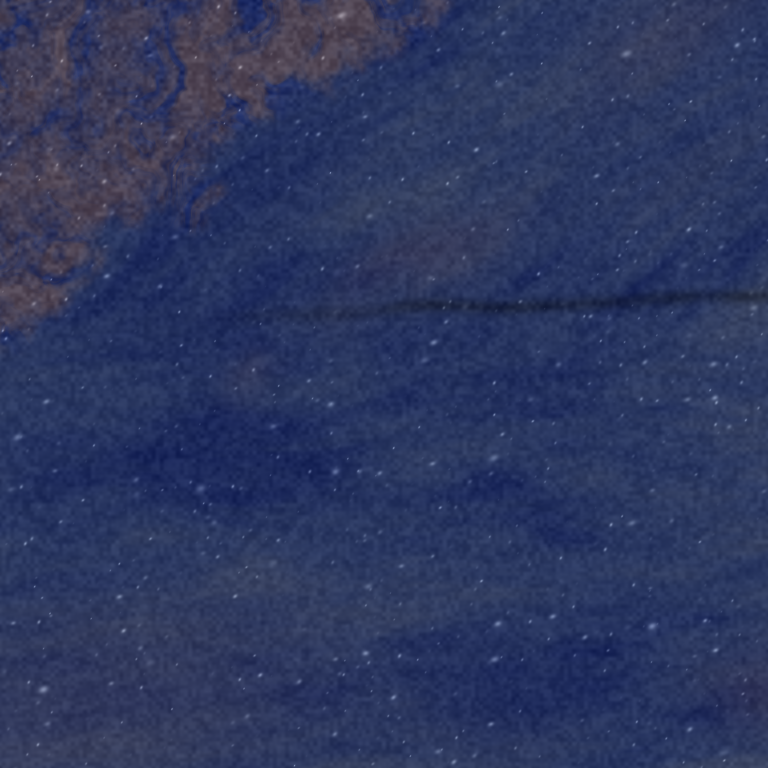
This texture is drawn by a Shadertoy shader. Its source:

```glsl
#define DEEP_BLUE vec3(0.095, 0.145, 0.350)
#define MID_BLUE vec3(0.165, 0.220, 0.382)
#define SLATE vec3(0.240, 0.280, 0.390)
#define MAUVE vec3(0.245, 0.232, 0.335)
#define UMBER vec3(0.345, 0.285, 0.325)
#define GRAIN_SCALE 190.0
#define GRAIN_GAIN 0.105
#define STREAK_GAIN 1.25
#define FLECK_CELLS 24.0
#define FLECK_RATE 0.30
#define CREASE_HEIGHT 0.582
#define UPPER_ANGLE 0.62

float hash(vec2 p) {
    vec3 q = fract(vec3(p.xyx) * 0.1031);
    q += dot(q, q.yzx + 33.33);
    return fract((q.x + q.y) * q.z);
}

float noise(vec2 p) {
    vec2 i = floor(p), f = fract(p);
    f = f * f * (3.0 - 2.0 * f);
    return mix(mix(hash(i), hash(i + vec2(1, 0)), f.x),
               mix(hash(i + vec2(0, 1)), hash(i + vec2(1, 1)), f.x), f.y);
}

float fbm(vec2 p) {
    float sum = 0.0, gain = 0.5;
    for (int i = 0; i < 5; i++) {
        sum += gain * noise(p);
        p = mat2(1.6, 1.2, -1.2, 1.6) * p + 17.3;
        gain *= 0.5;
    }
    return sum / 0.97;
}

vec2 turn(vec2 p, float angle) {
    float c = cos(angle), s = sin(angle);
    return vec2(c * p.x + s * p.y, c * p.y - s * p.x);
}

// Brushed bands, long along the given angle
float streaks(vec2 p, float angle) {
    vec2 q = turn(p, angle);
    q.y += 0.03 * (noise(q * 5.0 + 3.0) - 0.5);
    return 0.6 * fbm(q * vec2(3.0, 11.0) + 40.0) + 0.4 * fbm(q * vec2(9.0, 42.0) + 70.0);
}

// Soft elliptical stain
float stain(vec2 p, vec2 centre, vec2 radius, float angle) {
    vec2 q = turn(p - centre, angle) / radius;
    return exp(-dot(q, q));
}

// Scattered pale specks, slightly elongated
float flecks(vec2 p, float cells, float seed) {
    vec2 cell = floor(p * cells), f = fract(p * cells);
    vec2 key = cell + seed;
    vec2 centre = 0.25 + 0.5 * vec2(hash(key + 5.1), hash(key + 9.7));
    float size = mix(0.05, 0.11, hash(key + 13.3));
    vec2 d = turn(f - centre, 0.4) / (size * vec2(1.35, 0.9));
    float strength = pow(hash(key + 21.9), 3.0);
    return step(hash(key), FLECK_RATE) * strength * exp(-dot(d, d));
}

void mainImage(out vec4 fragColor, in vec2 fragCoord) {
    vec2 p = fragCoord / iResolution.xy;
    vec2 warp = vec2(fbm(p * 6.0 + 11.0), fbm(p * 6.0 + 29.0)) - 0.5;
    vec2 w = p + 0.10 * warp;

    // Streaks fan from nearly level below to diagonal above
    float upper = smoothstep(0.50, 0.72, p.y + 0.08 * p.x);
    float band = mix(streaks(p, 0.08), streaks(p, UPPER_ANGLE), upper);
    float tone = 0.5 + STREAK_GAIN * (band - 0.5) + 0.55 * (fbm(w * 4.0 + 53.0) - 0.5);

    // Broad stains of pigment
    float deep = stain(w, vec2(0.67, 0.10), vec2(0.13, 0.06), 0.1)
               + 0.5 * stain(w, vec2(0.40, 0.77), vec2(0.12, 0.05), 0.9)
               + 0.4 * stain(w, vec2(0.03, 0.42), vec2(0.10, 0.05), 0.3)
               + 0.35 * stain(w, vec2(0.93, 0.80), vec2(0.20, 0.07), UPPER_ANGLE);
    float warm = 0.75 * stain(w, vec2(0.56, 0.66), vec2(0.12, 0.035), 0.5)
               + 0.7 * stain(w, vec2(0.98, 0.11), vec2(0.08, 0.06), 0.0)
               + 0.5 * stain(w, vec2(0.33, 0.49), vec2(0.04, 0.03), 0.6)
               + 0.5 * stain(w, vec2(0.88, 0.96), vec2(0.13, 0.05), UPPER_ANGLE)
               + 0.5 * stain(w, vec2(0.12, 0.08), vec2(0.35, 0.13), 0.1);

    vec3 color = mix(DEEP_BLUE, MID_BLUE, smoothstep(0.12, 0.55, tone));
    color = mix(color, SLATE, 0.8 * smoothstep(0.48, 0.90, tone));
    color = mix(color, DEEP_BLUE, 0.75 * min(deep, 1.0));
    color = mix(color, MAUVE, 0.75 * min(warm, 1.0));

    // Rough warm patch in the upper left corner
    float edge = p.y - 0.53 - 0.83 * p.x + 0.20 * warp.x + 0.10 * (fbm(p * 28.0) - 0.5);
    float patchMask = smoothstep(-0.025, 0.055, edge);
    float mottling = fbm(p * 22.0 + 8.0 * warp);
    float rim = exp(-pow((edge - 0.06) / 0.09, 2.0));
    vec3 crust = mix(DEEP_BLUE * 1.15, MAUVE, smoothstep(0.22, 0.50, mottling));
    crust = mix(crust, UMBER, smoothstep(0.45, 0.75, mottling + 0.12 * rim));
    color = mix(color, crust, 0.85 * patchMask);

    // Dark crease across the middle
    float creaseLine = CREASE_HEIGHT + 0.03 * p.x + 0.012 * (noise(p * 9.0) - 0.5);
    float crease = exp(-pow((p.y - creaseLine) / 0.009, 2.0));
    crease *= smoothstep(0.15, 0.65, p.x) * (0.55 + 0.45 * noise(p * vec2(25.0, 8.0)));
    color *= 1.0 - 0.38 * crease;

    // Fine grain and pale flecks
    float grain = 0.6 * noise(p * GRAIN_SCALE) + 0.4 * noise(turn(p, 0.7) * GRAIN_SCALE * 0.55) - 0.5;
    color += GRAIN_GAIN * grain * (1.0 + 0.5 * patchMask) * vec3(0.95, 1.0, 1.0);
    float specks = 0.0;
    for (int i = 0; i < 3; i++) {
        float layer = float(i);
        specks += flecks(turn(p, 0.3 * layer) + 2.0, FLECK_CELLS * (1.0 + 0.6 * layer), 31.0 * layer);
    }
    color += vec3(0.32, 0.33, 0.32) * min(specks, 1.2);

    fragColor = vec4(clamp(color, 0.0, 1.0), 1.0);
}
```
